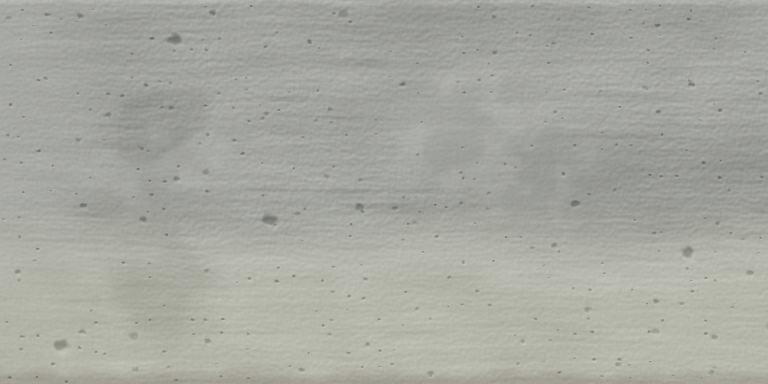
A WebGL 1 fragment shader for this texture:

```glsl
precision highp float;
uniform vec2 u_resolution;

const vec3 COOL_GREY = vec3(-0.002, 0.004, -0.012);
const vec3 WARM_GREY = vec3(0.001, 0.006, -0.043);
const vec3 BROWN = vec3(0.025, 0.0, -0.045);

vec2 hash2(vec2 cell) {
  vec2 q = vec2(dot(cell, vec2(127.1, 311.7)), dot(cell, vec2(269.5, 183.3)));
  return fract(sin(q) * 43758.547);
}

// Gradient noise, roughly -0.6 to 0.6
float corner(vec2 cell, vec2 offset) {
  float angle = 6.2832 * hash2(cell).x;
  return dot(vec2(cos(angle), sin(angle)), offset);
}

float noise(vec2 p) {
  vec2 i = floor(p), f = fract(p);
  vec2 w = f * f * f * (f * (f * 6.0 - 15.0) + 10.0);
  vec2 e = vec2(1.0, 0.0);
  float low = mix(corner(i, f), corner(i + e, f - e), w.x);
  float high = mix(corner(i + e.yx, f - e.yx), corner(i + 1.0, f - 1.0), w.x);
  return mix(low, high, w.y);
}

float fbm(vec2 p) {
  float sum = 0.0, gain = 1.0;
  for (int i = 0; i < 4; i++) {
    sum += gain * noise(p);
    p = p * 2.03 + 17.3;
    gain *= 0.5;
  }
  return sum;
}

// Soft elliptical stain with a ragged rim
float stain(vec2 p, vec2 center, vec2 radius, float angle, float softness) {
  vec2 d = p - center;
  float c = cos(angle), s = sin(angle);
  d = vec2(c * d.x + s * d.y, c * d.y - s * d.x) / radius;
  float rim = length(d) + 0.45 * fbm(p * 9.0);
  return 1.0 - smoothstep(1.0 - softness, 1.0 + softness, rim);
}

// Scattered holes: x is the dark hollow, y the lit lower lip
vec2 pits(vec2 p, float size, float chance, float radius, float seed) {
  vec2 cell = floor(p / size);
  vec2 spot = hash2(cell + seed), kind = hash2(cell + seed + 41.0);
  vec2 d = p - (cell + 0.25 + 0.5 * spot) * size;
  float r = radius * mix(0.5, 1.0, kind.y);
  float ragged = 0.6 * r * noise(p * 0.9 / radius + seed);
  float hollow = length(d * vec2(0.75, 1.0)) + ragged;
  float lip = length((d + vec2(-0.3, 0.9) * r) * vec2(0.7, 1.0)) + ragged;
  vec2 mask = 1.0 - smoothstep(vec2(0.3 * r), vec2(1.1 * r), vec2(hollow, lip));
  return mask * step(kind.x, chance) * mix(0.5, 1.0, spot.x);
}

// Trowel lines, long across the wall and broken along their length
float streaks(vec2 p) {
  float broad = noise(p * vec2(0.9, 22.0));
  float medium = noise(p * vec2(2.2, 56.0) + 9.0);
  float fine = noise(p * vec2(5.0, 105.0) + 31.0);
  return 0.022 * broad + 0.032 * medium + 0.036 * fine;
}

float grooves(vec2 p) {
  float line = noise(p * vec2(1.6, 48.0) + 63.0);
  float broken = smoothstep(-0.25, 0.3, noise(p * vec2(7.0, 14.0) + 5.0));
  return smoothstep(0.2, 0.45, line) * broken;
}

// Raised sand grain lit from above
float relief(vec2 p, vec2 scale) {
  return noise(p * scale) - noise((p + vec2(-0.002, 0.004)) * scale);
}

void main() {
  vec2 p = gl_FragCoord.xy / u_resolution.y;
  float cloud = fbm(p * vec2(2.2, 3.2) + 3.0);
  float mottle = fbm(p * 8.0 + 21.0);

  // Grey upper coat over the pale lower coat
  float border = p.y + 0.05 * cloud + 0.02 * mottle;
  float upper = smoothstep(0.3, 0.45, border);
  float leftSide = 1.0 - smoothstep(0.08, 0.4, p.x + 0.08 * mottle);
  float tone = mix(0.712, 0.64, upper) + 0.022 * cloud + 0.010 * mottle;
  tone += 0.018 * leftSide * upper - 0.012 * leftSide * (1.0 - upper);

  // Broad stains and pale worn clouds
  tone -= 0.032 * stain(p, vec2(1.65, 0.55), vec2(0.6, 0.14), 0.0, 0.5);
  tone -= 0.022 * stain(p, vec2(1.0, 0.94), vec2(0.9, 0.07), 0.0, 0.5);
  tone -= 0.050 * stain(p, vec2(0.41, 0.23), vec2(0.13, 0.13), 0.0, 0.6);
  tone -= 0.022 * stain(p, vec2(0.38, 0.45), vec2(0.2, 0.08), 0.1, 0.5);
  float worn = stain(p, vec2(1.27, 0.6), vec2(0.28, 0.17), -0.4, 0.5);
  worn = max(worn, stain(p, vec2(0.42, 0.55), vec2(0.22, 0.1), 0.3, 0.5));
  tone += 0.032 * worn * smoothstep(-0.1, 0.4, mottle);

  // Dark diagonal smear with its own brush lines
  float smear = stain(p, vec2(0.42, 0.68), vec2(0.16, 0.075), 0.38, 0.3);
  smear *= 1.0 - smoothstep(0.53, 0.56, p.x + 0.02 * mottle);
  float brush = noise(vec2(p.x + 0.4 * p.y, p.y - 0.3 * p.x) * vec2(5.0, 75.0));
  tone += smear * (0.035 * brush - 0.048);

  // Surface texture, rougher in the grey coat
  vec2 q = p + vec2(0.0, 0.018 * noise(p * vec2(1.7, 1.2)) + 0.004 * noise(p * 5.0));
  float smoothing = 1.0 - 0.5 * max(worn, 0.7 * leftSide);
  float rough = mix(0.65, 1.0, upper) * smoothing;
  tone += rough * (streaks(q) - 0.035 * grooves(q));
  tone += rough * (0.050 * relief(q, vec2(48.0, 85.0)) + 0.035 * relief(p, vec2(100.0)));
  tone += 0.018 * noise(p * 118.0);

  // Pinholes and a few larger chips
  vec2 holes = pits(q, 0.037, 0.20, 0.0055, 7.0);
  holes += pits(q, 0.083, 0.22, 0.009, 19.0);
  holes += pits(q, 0.27, 0.28, 0.018, 53.0);
  tone += 0.045 * holes.y - 0.19 * min(holes.x, 1.0);

  // Pale top edge and dirty bottom edge
  float dirt = 1.0 - smoothstep(0.008, 0.045, p.y + 0.012 * mottle);
  tone += 0.055 * smoothstep(0.982, 0.997, p.y + 0.006 * mottle) - 0.085 * dirt;

  vec3 tint = mix(WARM_GREY, COOL_GREY, smoothstep(0.2, 0.55, border));
  tint = mix(tint, BROWN, 0.5 * dirt);
  gl_FragColor = vec4(clamp(tone + tint, 0.0, 1.0), 1.0);
}
```
